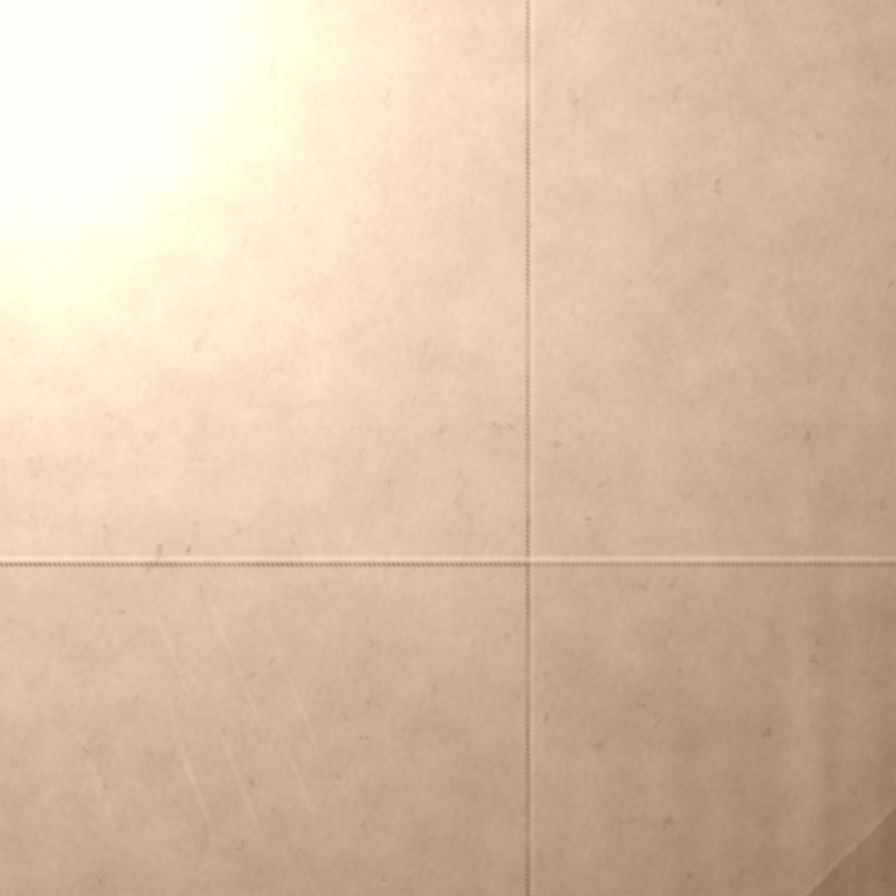
Write a Shadertoy shader that draws this texture.

```glsl
vec2 gradientAt(vec2 cell) {
    vec2 q = fract(cell * vec2(0.1031, 0.1137));
    q += dot(q, q.yx + 33.33);
    float angle = 6.2832 * fract((q.x + q.y) * q.x * 7.31);
    return vec2(cos(angle), sin(angle));
}

float gradientNoise(vec2 p) {
    vec2 i = floor(p), f = p - i;
    vec2 u = f * f * f * (f * (f * 6.0 - 15.0) + 10.0);
    float a = dot(gradientAt(i), f);
    float b = dot(gradientAt(i + vec2(1, 0)), f - vec2(1, 0));
    float c = dot(gradientAt(i + vec2(0, 1)), f - vec2(0, 1));
    float d = dot(gradientAt(i + vec2(1, 1)), f - vec2(1, 1));
    return mix(mix(a, b, u.x), mix(c, d, u.x), u.y);
}

float fbm(vec2 p) {
    float sum = 0.0, amplitude = 0.6;
    for (int i = 0; i < 5; i++) {
        sum += amplitude * gradientNoise(p);
        p = mat2(1.6, 1.2, -1.2, 1.6) * p + 17.3;
        amplitude *= 0.58;
    }
    return sum;
}

float ridge(float d, float width) {
    return exp(-d * d / (width * width));
}

// Evenly spaced stitches, slightly slanted across the seam
float stitches(float along, float across) {
    return 0.78 + 0.22 * sin(6.2832 * (along * 185.0 + across * 70.0));
}

void mainImage(out vec4 fragColor, in vec2 fragCoord) {
    vec2 uv = fragCoord / iResolution.xy;
    vec2 seam = uv - vec2(0.589, 0.371);

    // Light falling off from the upper left corner
    float d = length(uv - vec2(0.0, 1.0));
    float light = 4.8 - 3.7 * d + 2.5 * ridge(d, 0.3);
    light -= 0.2 * smoothstep(0.003, -0.003, seam.y);

    // Mottled surface, fine grain and dark flecks
    vec2 warp = 0.02 * vec2(fbm(uv * 9.0), fbm(uv * 9.0 + 40.0));
    float blotch = fbm((uv + warp) * 7.0 + 3.0);
    float mottle = fbm((uv + warp) * 24.0 + 11.0);
    float grain = gradientNoise(mat2(0.9, 0.4, -0.4, 0.9) * uv * vec2(150.0, 95.0));
    float fleck = smoothstep(0.24, 0.65, fbm((uv + warp) * vec2(38.0, 30.0) + 70.0));
    light += 0.45 * blotch + 0.4 * mottle + 0.22 * grain;
    light -= fleck * (0.55 + 0.8 * smoothstep(-0.1, 0.4, -blotch));

    // Vertical streaks at the lower right, faint scratches at the lower left
    float streak = gradientNoise(vec2(uv.x * 32.0, uv.y * 2.5 + 5.0));
    light += 0.5 * streak * smoothstep(0.6, 0.95, uv.x) * smoothstep(0.6, 0.2, uv.y);
    float scratch = gradientNoise(vec2((uv.x + 0.4 * uv.y) * 75.0, uv.y * 4.0));
    light += 0.35 * smoothstep(0.2, 0.55, scratch) * ridge(length(uv - vec2(0.23, 0.14)), 0.17);

    // Vertical seam: dark groove with a pale lip on its right
    float wear = 1.0 + 0.8 * gradientNoise(vec2(uv.y * 14.0, 2.5));
    float crossing = 1.0 - 0.8 * ridge(seam.y - 0.003, 0.005);
    light -= 1.25 * wear * crossing * ridge(seam.x, 0.0026) * stitches(uv.y, seam.x);
    light += 0.3 * ridge(seam.x - 0.0055, 0.003);

    // Horizontal seam: pale lip above a groove that weakens to the right
    float rightSide = smoothstep(-0.004, 0.006, seam.x);
    float groove = mix(1.9, 0.9, rightSide) * (1.0 + 0.4 * gradientNoise(vec2(uv.x * 12.0, 8.5)));
    light -= groove * ridge(seam.y + 0.001, 0.0028) * stitches(uv.x, seam.y);
    light += mix(0.6, 0.75, rightSide) * ridge(seam.y - 0.0055, 0.003);

    // Shadowed corner with a soft pale edge
    float corner = uv.x - uv.y - 0.9;
    light -= 0.45 * smoothstep(-0.003, 0.004, corner);
    light += 0.2 * ridge(corner + 0.004, 0.005);

    vec3 shade = vec3(0.67, 0.56, 0.47);
    vec3 color = shade + light * vec3(0.097, 0.101, 0.099);
    fragColor = vec4(clamp(color, 0.0, 1.0) * vec3(1.0, 1.0, 0.98), 1.0);
}
```
